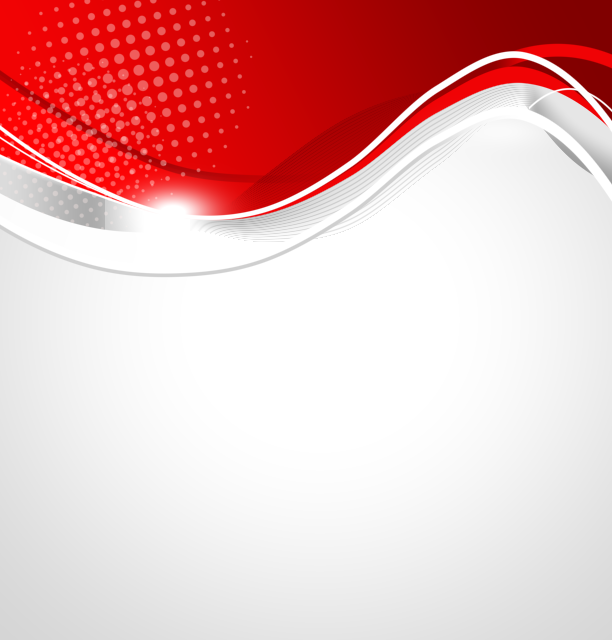
Write a WebGL 2 fragment shader that draws this background.

```glsl
#version 300 es
precision highp float;
// Red and white flowing ribbons with halftone dots above a soft pale backdrop.
uniform vec2 u_resolution;
out vec4 fragColor;

// Smooth curve through eight evenly spaced heights, measured down from the top.
float wave(float x, float k[8]) {
  float s = clamp(x, 0.0, 0.9999) * 7.0;
  int i = int(s);
  float t = fract(s), b = k[i], c = k[i + 1];
  float a = i > 0 ? k[i - 1] : 3.0 * k[0] - 3.0 * k[1] + k[2];
  float d = i < 6 ? k[i + 2] : 3.0 * k[7] - 3.0 * k[6] + k[5];
  return b + 0.5 * t * (c - a + t * (2.0 * a - 5.0 * b + 4.0 * c - d
         + t * (3.0 * (b - c) + d - a)));
}

// Coverage below an edge, and of a stroke with the given half width.
float below(float d) {
  float px = 0.8 / u_resolution.y;
  return smoothstep(-px, px, d);
}

float stroke(float d, float halfWidth) {
  float slope = length(vec2(dFdx(d), dFdy(d))) * u_resolution.y;
  return below(halfWidth - abs(d) / max(slope, 0.001));
}

// Rotated dot grid whose dots shrink away from its centre.
float halftone(vec2 q, float angle, float pitch, float reach, float size) {
  float c = cos(angle), s = sin(angle);
  q = mat2(c, s, -s, c) * q;
  vec2 cell = (floor(q / pitch) + 0.5) * pitch;
  float fall = 1.0 - length(cell) / reach;
  float radius = size * sqrt(max(fall, 0.0));
  return below(radius - length(q - cell)) * step(0.02, fall);
}

// Thin repeated lines across a fan running from 0 to 1.
float hatch(float s, float count) {
  float line = pow(0.5 + 0.5 * cos(6.2832 * s * count), 3.0);
  return line * step(0.0, s) * step(s, 1.0);
}

void main() {
  vec2 uv = gl_FragCoord.xy / u_resolution;
  float x = uv.x, y = 1.0 - uv.y;
  vec2 p = vec2(x * u_resolution.x / u_resolution.y, y);

  // Heights of the main curves
  float ribbon = wave(x, float[8](.199, .286, .336, .329, .257, .139, .087, .198));
  float redEdge = wave(x, float[8](.243, .299, .339, .336, .276, .176, .130, .204));
  float shade = wave(x, float[8](.117, .202, .264, .280, .271, .250, .220, .200));
  float hill = wave(x, float[8](.600, .500, .391, .277, .182, .139, .139, .200));
  float lower = wave(x, float[8](.354, .415, .430, .408, .335, .228, .186, .310));
  float silver = wave(x, float[8](.302, .354, .362, .341, .300, .300, .300, .300));
  float fanEnd = wave(x, float[8](.400, .400, .360, .378, .358, .260, .165, .250));
  float crest = wave(x, float[8](.400, .400, .400, .350, .265, .165, .085, .096));

  // Pale backdrop with darker corners
  float far = length((p - vec2(0.5, 0.50)) * vec2(1.0, 1.05));
  vec3 col = vec3(1.0 - 0.17 * smoothstep(0.18, 0.78, far));
  col = mix(col, vec3(1.0), 0.9 * below(lower - y));

  // Silver bands at the left and right
  float silverTone = mix(0.86, 0.66, smoothstep(0.0, 0.16, x));
  silverTone = mix(silverTone, 1.0, smoothstep(0.14, 0.29, x));
  silverTone += 0.10 * smoothstep(silver - 0.05, redEdge, y);
  col = mix(col, vec3(silverTone), below(silver - y) * step(x, 0.31));
  float wing = mix(0.163, 0.290, (x - 0.857) / 0.143)
             + 0.018 * sin(3.1416 * clamp((x - 0.857) / 0.143, 0.0, 1.0));
  float wingTone = mix(0.90, 0.62, smoothstep(-0.07, 0.0, y - wing));
  col = mix(col, vec3(wingTone), below(wing - y) * smoothstep(0.85, 0.88, x));

  // Grey fan beneath the red
  float s = (y - redEdge) / max(fanEnd - redEdge, 0.004);
  float fanMask = smoothstep(0.29, 0.35, x) * (1.0 - smoothstep(0.84, 0.88, x));
  float fanShade = (1.0 - smoothstep(0.0, 1.0, s)) * mix(0.25, 0.10, smoothstep(0.35, 0.6, x));
  col -= fanMask * (fanShade + 0.11 * hatch(s, 11.0));

  // Lower ribbon, grey on the left and white on the right
  float greyPart = 1.0 - smoothstep(0.66, 0.86, x);
  col = mix(col, vec3(1.0), stroke(y - lower + 0.009, 0.007));
  col = mix(col, mix(vec3(1.0), vec3(0.81), greyPart), stroke(y - lower, 0.0028));

  // Red field with its shadow curve
  float diagonal = p.x - 0.5 * y;
  float fade = smoothstep(-0.05, 0.95, diagonal);
  vec3 red = mix(vec3(0.95, 0.01, 0.015), vec3(0.50, 0.0, 0.0), fade);
  red = mix(red, vec3(0.58, 0.0, 0.01),
            0.75 * stroke(y - shade, 0.006) * (1.0 - smoothstep(0.25, 0.58, x)));
  red += vec3(0.05, 0.0, 0.0) * below(y - shade) * (1.0 - smoothstep(0.2, 0.5, x));

  // Dark hatched hill
  float h = (y - hill) / max(ribbon - hill, 0.004);
  float hillMask = below(y - hill) * smoothstep(0.36, 0.44, x) * (1.0 - smoothstep(0.68, 0.72, x));
  red = mix(red, vec3(0.57, 0.0, 0.01),
            hillMask * (1.0 - 0.7 * clamp(h, 0.0, 1.0)) * (0.45 + 0.45 * hatch(h, 14.0)));

  // Bright red bands
  vec3 scarlet = vec3(0.94, 0.01, 0.02);
  float bandTop = mix(ribbon, redEdge, 0.42);
  red = mix(red, scarlet, below(y - bandTop) * smoothstep(0.3, 0.4, x));
  red = mix(red, scarlet, stroke(y - crest, 0.010) * smoothstep(0.80, 0.87, x));
  col = mix(col, red, below(redEdge - y));

  // Halftone clusters
  float dots = halftone(p - vec2(0.208, 0.125), 0.26, 0.0250, 0.195, 0.0088);
  float fineDots = halftone(p - vec2(0.115, 0.235), 0.55, 0.0170, 0.150, 0.0058);
  col = mix(col, vec3(1.0, 0.86, 0.84), 0.42 * dots * below(redEdge - y));
  col = mix(col, vec3(1.0, 0.93, 0.92), 0.36 * fineDots * below(silver - y));

  // White ribbons
  float leftPart = 1.0 - smoothstep(0.22, 0.30, x);
  col = mix(col, vec3(1.0), stroke(y - redEdge, 0.0018) * leftPart);
  col = mix(col, vec3(1.0), stroke(y - mix(ribbon, redEdge, 0.36), 0.0013) * leftPart);
  float arc = 0.139 + 7.0 * (x - 0.93) * (x - 0.93);
  col = mix(col, vec3(1.0), stroke(y - arc, 0.0014) * step(0.865, x));
  col = mix(col, vec3(1.0), stroke(y - ribbon, mix(0.0028, 0.0052, smoothstep(0.1, 0.8, x))));

  // Soft glints
  vec2 glint = (p - vec2(0.270, 0.332)) / vec2(0.062, 0.034);
  vec2 sheen = (p - vec2(0.785, 0.205)) / vec2(0.07, 0.025);
  col = mix(col, vec3(1.0), min(1.0, 1.1 * exp(-dot(glint, glint))));
  col = mix(col, vec3(1.0), 0.7 * exp(-dot(sheen, sheen)));
  fragColor = vec4(clamp(col, 0.0, 1.0), 1.0);
}
```
